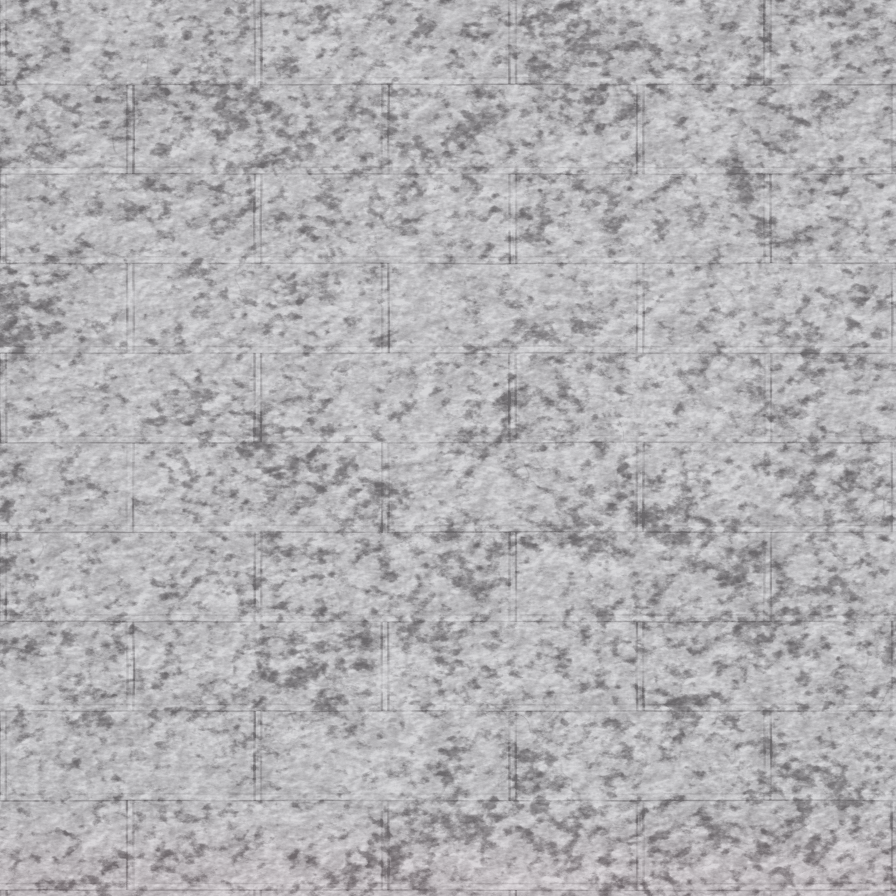
Reproduce this texture procedurally as a WebGL 1 fragment shader.

```glsl
precision highp float;
// Pale grey embossed brick panel in running bond, mottled with dark grey stains.

uniform vec2 u_resolution;

const vec3 PALE = vec3(0.838, 0.838, 0.848);
const vec3 SOOT = vec3(0.425, 0.415, 0.427);
const vec3 WARM_EDGE = vec3(0.018, 0.0, 0.003);

const vec2 BRICK = vec2(0.2845, 0.0999);     // brick width and course height
const vec2 FIRST_JOINT = vec2(0.1455, 0.0065);
const float GROOVE_HALF = 0.0036;            // centre of groove to each of its edges
const float UPRIGHT_HALF = 0.0013;           // half widths of the lines
const float COURSE_HALF = 0.0008;
const float TWIN_GAP = 0.0075;               // faint second line beside a course line

const float BASE_SHADE = 0.215;
const float STAIN_SHADE = 0.6;
const float GRAIN_SHADE = 0.46;
const float CLOUD_SHADE = 0.36;
const float RELIEF_SHADE = 0.8;
const float WRINKLE_SHADE = 0.16;
const float BRICK_VARIATION = 0.02;

const mat2 TILT = mat2(0.83, 0.56, -0.56, 0.83);  // turns noise off the pixel axes

float hash(vec2 p) {
  vec3 q = fract(vec3(p.xyx) * 0.1031);
  q += dot(q, q.yzx + 33.33);
  return fract((q.x + q.y) * q.z);
}

float noise(vec2 p) {
  vec2 i = floor(p);
  vec2 f = fract(p);
  f = f * f * (3.0 - 2.0 * f);
  float low = mix(hash(i), hash(i + vec2(1.0, 0.0)), f.x);
  float high = mix(hash(i + vec2(0.0, 1.0)), hash(i + vec2(1.0, 1.0)), f.x);
  return mix(low, high, f.y);
}

float fbm(vec2 p) {
  float sum = 0.0;
  float weight = 0.5;
  p = TILT * p;
  for (int i = 0; i < 4; i++) {
    sum += weight * noise(p);
    p = 2.0 * TILT * p + 17.3;
    weight *= 0.5;
  }
  return sum / 0.9375;
}

// Antialiased line at signed distance d
float line(float d, float halfWidth) {
  float soft = 0.7 / u_resolution.y;
  return 1.0 - smoothstep(halfWidth - soft, halfWidth + soft, abs(d));
}

// Mottled stains: broad patches broken into clusters of fine flecks
float stains(vec2 p, float bias) {
  float patches = fbm(p * vec2(13.0, 17.0) + 40.0);
  float clusters = fbm(p * vec2(42.0, 54.0) + 70.0);
  float flecks = fbm(p * vec2(100.0, 135.0) + 90.0);
  float density = 0.22 * patches + 0.24 * clusters + 0.54 * flecks;
  return smoothstep(0.475, 0.7, density + bias);
}

// Short curved creases, mostly lying flat
float wrinkles(vec2 p) {
  vec2 q = p * vec2(9.0, 20.0) + 2.0 * fbm(p * 14.0);
  float ridge = 1.0 - abs(2.0 * noise(q + 60.0) - 1.0);
  float mask = smoothstep(0.5, 0.7, fbm(p * 8.0 + 25.0));
  return smoothstep(0.9, 1.0, ridge) * mask;
}

// Slope of the rough surface, lit from the upper left
float relief(vec2 p) {
  vec2 q = p * vec2(60.0, 105.0) + 130.0;
  return fbm(q + vec2(-0.12, 0.2)) - fbm(q);
}

void main() {
  vec2 p = gl_FragCoord.xy / u_resolution;
  vec2 wall = p + 0.0012 * (vec2(noise(p * 20.0), noise(p * 20.0 + 50.0)) - 0.5);

  // Brick layout
  float v = (wall.y - FIRST_JOINT.y) / BRICK.y;
  float row = floor(v);
  float u = (wall.x - FIRST_JOINT.x) / BRICK.x + 0.5 * mod(row, 2.0);
  float joint = floor(u + 0.5);
  float course = floor(v + 0.5);
  vec2 brickId = vec2(floor(u), row) + 20.0;
  float dx = (u - joint) * BRICK.x;
  float dy = (v - course) * BRICK.y;

  // Surface
  float bias = BRICK_VARIATION * (hash(brickId) - 0.5);
  float shade = BASE_SHADE + STAIN_SHADE * stains(p, bias);
  shade += GRAIN_SHADE * (fbm(p * vec2(190.0, 260.0) + 210.0) - 0.5);
  shade += CLOUD_SHADE * (fbm(p * vec2(48.0, 66.0) + 7.0) - 0.5);
  shade += RELIEF_SHADE * relief(p) + WRINKLE_SHADE * wrinkles(p);

  // Upright grooves: two worn edges, one usually stronger
  float jointKey = hash(vec2(joint, row) + 70.0);
  float wear = smoothstep(0.25, 0.7, noise(p * vec2(30.0, 60.0) + 11.0));
  float leftEdge = line(dx + GROOVE_HALF, UPRIGHT_HALF) * mix(0.18, 0.5, jointKey);
  float rightEdge = line(dx - GROOVE_HALF, UPRIGHT_HALF) * mix(0.45, 0.22, jointKey);
  shade -= 0.03 * line(dx, GROOVE_HALF);
  shade += (leftEdge + rightEdge) * mix(0.35, 1.0, wear);

  // Course lines: one thin dark line, a pale lip and a faint twin
  float courseKey = hash(vec2(course, 5.0) + 30.0);
  float scuff = mix(0.4, 1.0, smoothstep(0.25, 0.7, noise(p * vec2(45.0, 9.0) + 3.0)));
  shade -= 0.04 * line(dy - 0.5 * TWIN_GAP, 0.3 * TWIN_GAP);
  shade += line(dy, COURSE_HALF) * scuff * mix(0.3, 0.46, courseKey);
  shade += line(dy - TWIN_GAP, COURSE_HALF) * scuff * mix(0.18, 0.02, courseKey);

  // Uneven light: dimmer at the left and the corners
  vec2 fromCentre = p - vec2(0.58, 0.5);
  shade += 0.14 * dot(fromCentre, fromCentre) - 0.02;

  vec3 colour = mix(PALE, SOOT, clamp(shade, 0.0, 1.0));
  colour += WARM_EDGE * (1.0 - smoothstep(0.0, 0.12, p.y));
  gl_FragColor = vec4(colour, 1.0);
}
```
